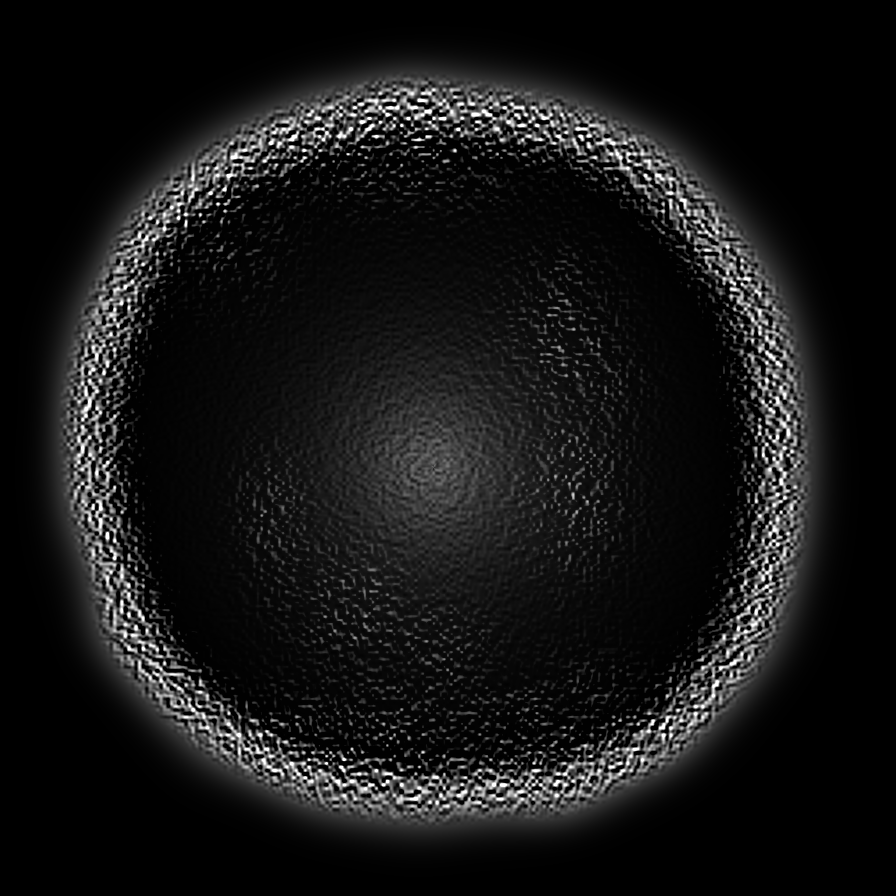
This background is drawn by a Shadertoy shader. Its source:

```glsl
#define RING_CENTER vec2(0.487, 0.495)
#define RING_RADIUS 0.397
#define HALO_WIDTH 0.036
#define HALO_LEVEL 0.40
#define CORE_CENTER vec2(0.484, 0.479)
#define CORE_LEVEL 0.44
#define CORE_FALLOFF 0.088
#define GRAIN_SCALE 250.0
#define GRAIN_CONTRAST 0.62
#define SPECK_LEVEL 0.50

float hash(vec2 p) {
    return fract(sin(dot(p, vec2(12.9898, 78.233))) * 43758.5453);
}

float valueNoise(vec2 p) {
    vec2 cell = floor(p), f = fract(p);
    f = f * f * (3.0 - 2.0 * f);
    float low = mix(hash(cell), hash(cell + vec2(1.0, 0.0)), f.x);
    float high = mix(hash(cell + vec2(0.0, 1.0)), hash(cell + vec2(1.0)), f.x);
    return mix(low, high, f.y);
}

// Noise embossed along the radius, so its ridges follow the circle
float radialGrain(vec2 p, vec2 center) {
    vec2 offset = p - center;
    vec2 outward = offset / max(length(offset), 0.001);
    vec2 q = p * GRAIN_SCALE;
    return 2.0 * (valueNoise(q) - valueNoise(q + outward * 1.1));
}

// Signed distance to the slightly squared, uneven ring
float ringDistance(vec2 p) {
    vec2 offset = p - RING_CENTER;
    float angle = atan(offset.y, offset.x);
    float radius = RING_RADIUS - 0.008 * cos(4.0 * angle) - 0.004 * sin(2.0 * angle);
    radius += 0.012 * (valueNoise(p * 11.0) - 0.5);
    return length(offset) - radius;
}

float softPatch(vec2 p, vec2 center, vec2 size) {
    vec2 q = (p - center) / size;
    return exp(-dot(q, q));
}

// Density of the loose specks inside the ring
float speckDensity(vec2 p) {
    float density = softPatch(p, vec2(0.625, 0.630), vec2(0.055, 0.070));
    density += 0.5 * softPatch(p, vec2(0.685, 0.570), vec2(0.035, 0.040));
    density += softPatch(p, vec2(0.640, 0.445), vec2(0.050, 0.075));
    density += 0.8 * softPatch(p, vec2(0.305, 0.425), vec2(0.035, 0.055));
    density += softPatch(p, vec2(0.380, 0.325), vec2(0.060, 0.058));
    density += 0.7 * softPatch(p, vec2(0.490, 0.280), vec2(0.050, 0.050));
    density += softPatch(p, vec2(0.440, 0.835), vec2(0.150, 0.055));
    density += 0.7 * softPatch(p, vec2(0.250, 0.745), vec2(0.060, 0.070));
    density += softPatch(p, vec2(0.443, 0.185), vec2(0.170, 0.050));
    density += 0.6 * softPatch(p, vec2(0.650, 0.215), vec2(0.070, 0.050));
    density *= 0.6 + 0.7 * valueNoise(p * 24.0);
    return min(density, 1.0);
}

void mainImage(out vec4 fragColor, in vec2 fragCoord) {
    vec2 p = (fragCoord - 0.5 * iResolution.xy) / min(iResolution.x, iResolution.y) + 0.5;
    float d = ringDistance(p);
    float grain = radialGrain(p, CORE_CENTER);
    float inside = smoothstep(0.02, -0.03, d);

    // Smooth halo outside, sinking below black inside
    float halo = HALO_LEVEL * exp(-pow(d / HALO_WIDTH, 2.0));
    halo -= 0.16 * smoothstep(0.0, -0.06, d);

    // Coarse grain that fades gently inward and quickly outward
    float fadeIn = exp(-pow(min(d + 0.008, 0.0) / 0.048, 2.0));
    float fadeOut = smoothstep(0.034, -0.006, d);
    float ring = max(halo + GRAIN_CONTRAST * grain * fadeIn * fadeOut, 0.0);

    // Loose specks
    float specks = SPECK_LEVEL * inside * speckDensity(p) * max(grain - 0.25, 0.0);

    // Rippled glow at the core
    float coreDistance = length(vec2(length(p - CORE_CENTER), 0.03));
    float core = CORE_LEVEL * exp(-coreDistance / CORE_FALLOFF) * (1.0 + 0.38 * grain);
    core *= smoothstep(0.0, -0.12, d);

    float level = clamp(ring + specks + core, 0.0, 1.0);
    fragColor = vec4(vec3(level), 1.0);
}
```
